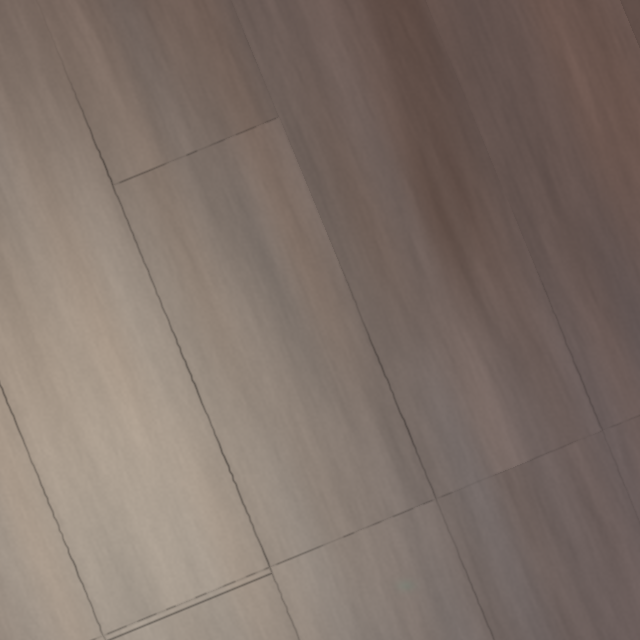
This texture is drawn by a WebGL 1 fragment shader. Its source:

```glsl
precision highp float;
uniform vec2 u_resolution;

#define AXIS vec2(0.925, 0.380)
#define PLANK_WIDTH 0.281
#define PLANK_LENGTH 1.290
#define FIRST_SEAM 0.152
#define FIRST_JOINT -0.055
#define LINE_HALF 0.0013
#define GLOW_CENTRE vec2(0.25, 0.15)
#define GLOW_SIZE vec2(0.42, 0.66)
#define GRAIN 0.095
#define GLOW_COLOUR vec3(0.675, 0.622, 0.565)
#define WARM_SHADE vec3(0.398, 0.325, 0.302)
#define COOL_SHADE vec3(0.412, 0.357, 0.350)

float hash(vec2 p) {
  vec3 q = fract(p.xyx * vec3(0.1031, 0.1030, 0.0973));
  q += dot(q, q.yzx + 33.33);
  return fract((q.x + q.y) * q.z);
}

float noise(vec2 p) {
  vec2 i = floor(p), f = fract(p);
  f = f * f * (3.0 - 2.0 * f);
  return mix(mix(hash(i), hash(i + vec2(1.0, 0.0)), f.x),
             mix(hash(i + vec2(0.0, 1.0)), hash(i + vec2(1.0, 1.0)), f.x), f.y);
}

// Fibres stretched along the plank, from broad streaks to fine pores
float woodGrain(vec2 board, vec2 seed) {
  vec2 q = board + seed * 7.3;
  q.x += 0.014 * (noise(board * vec2(6.0, 4.0) + seed) - 0.5);
  float sum = 0.0, weight = 0.5;
  vec2 scale = vec2(18.0, 1.9);
  for (int i = 0; i < 4; i++) {
    sum += weight * (noise(q * scale) - 0.5);
    scale *= vec2(2.1, 2.2);
    weight *= 0.72;
  }
  return sum;
}

float line(float dist, float halfWidth, float soft) {
  return 1.0 - smoothstep(halfWidth - soft, halfWidth + soft, abs(dist));
}

void main() {
  vec2 p = gl_FragCoord.xy / u_resolution;
  float soft = max(1.0 / min(u_resolution.x, u_resolution.y), 0.0022);

  // Board coordinates: x across the planks, y along them
  vec2 board = vec2(dot(p, AXIS), dot(p, vec2(-AXIS.y, AXIS.x)));
  float across = (board.x - FIRST_SEAM) / PLANK_WIDTH;
  float column = floor(across);
  float isShort = 1.0 - step(0.5, abs(mod(column, 3.0) - 1.0));
  float plankLength = PLANK_LENGTH * mix(1.0, 0.5, isShort);
  float along = (board.y - FIRST_JOINT) / plankLength;
  vec2 plank = vec2(column, floor(along));

  // Soft light over shaded wood
  vec2 g = (board - GLOW_CENTRE) / GLOW_SIZE;
  float glow = exp(-dot(g, g));
  vec3 shade = mix(COOL_SHADE, WARM_SHADE, smoothstep(-0.1, 0.4, board.y));
  vec3 colour = mix(shade, GLOW_COLOUR, pow(vec3(glow), vec3(1.0, 0.90, 0.88)));

  // Grain, plank tone and fine mottling
  float grain = woodGrain(board, plank);
  float tone = hash(plank + 4.7) - 0.5;
  colour *= 1.0 + GRAIN * grain * mix(2.3, 0.9, glow) + 0.02 * tone;
  colour *= 1.0 + 0.022 * (noise(board * vec2(190.0, 60.0)) - 0.5);
  colour *= 1.0 + 0.022 * (noise(p * 230.0) - 0.5);
  colour += vec3(0.010, 0.0, -0.007) * (noise(board * vec2(18.0, 2.5) + 9.0) - 0.5) * 2.0;

  // Dark heartwood streaks in the shaded planks
  float band = exp(-pow((board.x - 0.86 - 0.13 * board.y) / 0.07, 2.0));
  float heart = band * smoothstep(0.1, 0.4, board.y);
  heart *= 0.5 + noise(board * vec2(45.0, 3.0));
  colour *= 1.0 - vec3(0.11, 0.13, 0.14) * heart;

  // Long seams: they dissolve into the grain sooner on the shaded side
  float seamDist = (fract(across + 0.5) - 0.5) * PLANK_WIDTH;
  seamDist += 0.0016 * (noise(vec2(board.y * 130.0, floor(across + 0.5))) - 0.5);
  float reach = max(0.70 - 1.5 * max(board.x - 0.43, 0.0), 0.18);
  float seamFade = mix(1.0, 0.14, smoothstep(reach - 0.14, reach + 0.14, board.y));
  seamFade *= mix(1.0, 0.45, smoothstep(0.5, 1.0, board.x));
  seamFade *= mix(0.55, 1.0, smoothstep(-0.07, -0.04, board.y));
  seamFade *= 0.65 + 0.5 * noise(vec2(board.y * 16.0, floor(across + 0.5) * 5.0));
  float seam = line(seamDist, LINE_HALF, soft) * seamFade;
  float seamShadow = exp(-abs(seamDist) / 0.007) * seamFade;

  // End joints, broken into dashes
  float jointDist = (fract(along + 0.5) - 0.5) * plankLength;
  float dashes = 0.35 + 0.65 * smoothstep(0.35, 0.65, noise(vec2(board.x * 60.0, plank.x)));
  float jointFade = mix(0.75, 0.28, smoothstep(0.45, 0.95, board.x));
  float joint = line(jointDist, LINE_HALF, soft) * dashes * jointFade;

  // Open gap with a lit edge beside one joint
  float gapMask = 1.0 - step(0.5, abs(column));
  float gap = line(jointDist + 0.010, LINE_HALF, soft) * gapMask;
  float lip = line(jointDist + 0.005, LINE_HALF, soft) * gapMask;

  colour *= 1.0 - 0.05 * seamShadow;
  colour *= 1.0 + 0.03 * lip;
  colour *= 1.0 - 0.34 * max(seam, max(joint, gap));

  // Small pale scuff
  vec2 s = (p - vec2(0.634, 0.085)) / vec2(0.014, 0.009);
  colour += vec3(-0.025, 0.02, 0.01) * exp(-dot(s, s));

  gl_FragColor = vec4(colour, 1.0);
}
```
